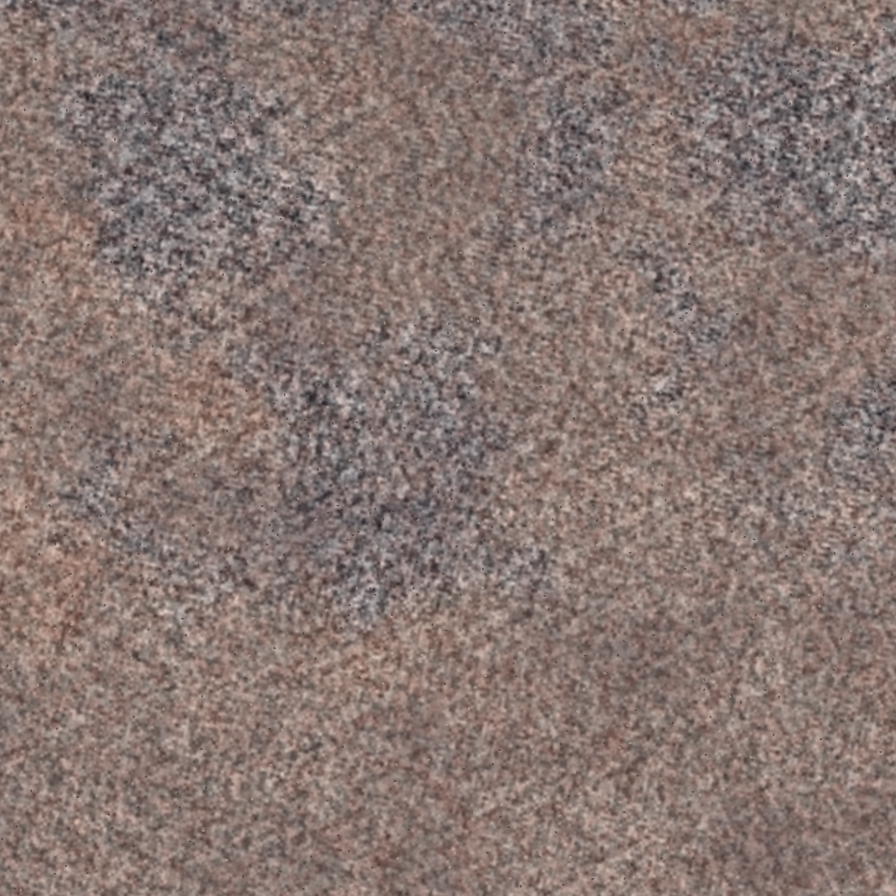
Give the GLSL for this texture, as a Shadertoy shader.

```glsl
// Weathered brown stone: fine, sharp grain over soft mottling.
// Layered value noise makes warm, cool and pale patches; two grain
// scales and sparse specks, stronger in the cool patches, lie on top.

float hash(vec2 p) {
    return fract(sin(dot(p, vec2(127.1, 311.7))) * 43758.5453);
}

float valueNoise(vec2 p) {
    vec2 cell = floor(p);
    vec2 f = fract(p);
    f = f * f * (3.0 - 2.0 * f);
    float low = mix(hash(cell), hash(cell + vec2(1.0, 0.0)), f.x);
    float high = mix(hash(cell + vec2(0.0, 1.0)), hash(cell + vec2(1.0, 1.0)), f.x);
    return mix(low, high, f.y);
}

// Each octave is turned so that the lattice does not show.
mat2 turn(float angle) {
    float c = cos(angle), s = sin(angle);
    return mat2(c, s, -s, c);
}

float mottling(vec2 p) {
    float sum = 0.0, weight = 0.5;
    for (int i = 0; i < 5; i++) {
        sum += weight * valueNoise(p);
        p = turn(0.65) * p * 2.1 + 17.3;
        weight *= 0.55;
    }
    return sum / 1.06;
}

// Signed grain around zero, from coarse clumps to fine crystals.
float grain(vec2 uv) {
    float clumps = valueNoise(turn(0.4) * uv * 105.0 + 31.0) - 0.5;
    float grains = valueNoise(turn(1.1) * uv * 175.0 + 57.0) - 0.5;
    float crystals = valueNoise(turn(0.2) * uv * 270.0 + 83.0) - 0.5;
    return 0.35 * clumps + 0.75 * grains + 0.6 * crystals;
}

// Sparse small blobs, one possible in each cell.
float specks(vec2 p, float share) {
    vec2 cell = floor(p);
    float present = step(1.0 - share, hash(cell + 5.7));
    vec2 center = 0.35 + 0.3 * vec2(hash(cell + 11.3), hash(cell + 23.9));
    vec2 offset = turn(6.28 * hash(cell + 41.1)) * (fract(p) - center);
    return present * (1.0 - smoothstep(0.08, 0.34, length(offset * vec2(1.0, 1.5))));
}

void mainImage(out vec4 fragColor, in vec2 fragCoord) {
    vec2 uv = fragCoord / iResolution.y;

    // Broad patches; the cool ones gather towards the top.
    float coolField = mottling(uv * 4.2 + vec2(3.1, 8.4)) + 0.16 * (uv.y - 0.5);
    float cool = smoothstep(0.5, 0.72, coolField);
    float warm = smoothstep(0.48, 0.74, mottling(uv * 5.5 + vec2(41.7, 12.9))) * (1.0 - cool);
    float pale = mottling(uv * 8.0 + vec2(73.2, 29.6)) - 0.5;

    vec3 stone = vec3(0.545, 0.470, 0.445);
    stone = mix(stone, vec3(0.475, 0.445, 0.455), 0.85 * cool);
    stone = mix(stone, vec3(0.610, 0.490, 0.440), 0.65 * warm);
    stone += pale * vec3(0.17, 0.16, 0.13);

    // Grain in brightness, with a faint shift between rose and grey-green.
    float contrast = 0.33 + 0.14 * cool + 0.25 * pale;
    stone += grain(uv) * contrast * vec3(1.0, 0.98, 0.95);
    float tint = valueNoise(turn(0.8) * uv * 85.0 + 120.0) - 0.5;
    stone += tint * vec3(0.045, -0.015, -0.025);

    // Pale flecks and dark pits.
    float flecks = specks(turn(0.3) * uv * 120.0, 0.02);
    float pits = specks(turn(0.9) * uv * 135.0 + 60.0, 0.025 + 0.07 * cool);
    stone = mix(stone, vec3(0.76, 0.69, 0.63), 0.6 * flecks);
    stone = mix(stone, vec3(0.25, 0.21, 0.21), 0.65 * pits);

    fragColor = vec4(clamp(stone, 0.0, 1.0), 1.0);
}
```
